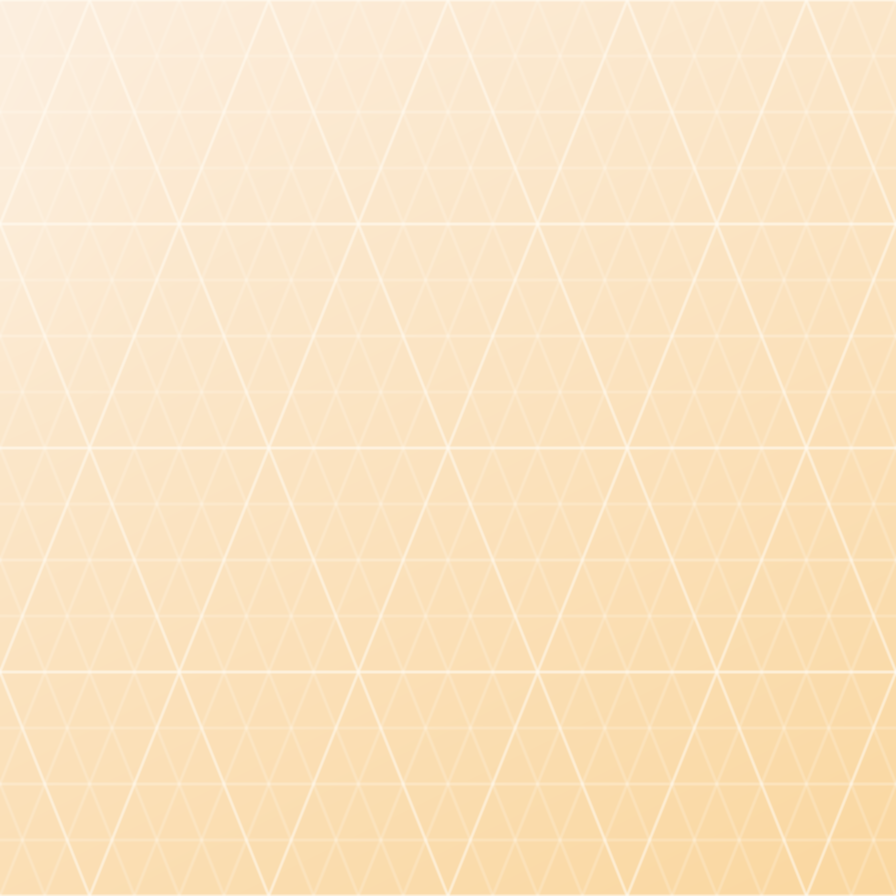
Give the GLSL for this pattern, as a Shadertoy shader.

```glsl
// Pale triangular lattice, bold and fine, over a warm diagonal cream gradient.

// Coverage of three families of parallel lines, each spaced one phase unit apart.
vec3 lineCoverage(vec3 phase, vec3 slope, float halfWidth, float blur) {
    vec3 dist = abs(fract(phase + 0.5) - 0.5) / slope;
    return 1.0 - smoothstep(vec3(halfWidth - blur), vec3(halfWidth + blur), dist);
}

// Overlapping translucent strokes build up where they cross.
float layerStrokes(vec3 alpha) {
    vec3 clear = 1.0 - alpha;
    return 1.0 - clear.x * clear.y * clear.z;
}

void mainImage(out vec4 fragColor, in vec2 fragCoord) {
    vec2 uv = fragCoord / iResolution.xy;
    float blur = max(0.6 / iResolution.y, 0.0015);

    // Background: light upper left to amber lower right
    float shade = 0.33 * uv.x + 0.67 * (1.0 - uv.y);
    vec3 color = mix(vec3(0.988, 0.932, 0.868), vec3(0.98, 0.843, 0.625), shade);

    // Soft glow on the left edge
    vec2 toGlow = (uv - vec2(0.0, 0.78)) / vec2(0.12, 0.2);
    color += vec3(0.002, 0.009, 0.018) * exp(-dot(toGlow, toGlow));

    // Horizontal, falling and rising lines: 5 triangles across, 4 down
    vec3 phase = vec3(4.0 * uv.y, 5.0 * uv.x + 2.0 * uv.y - 0.5, 5.0 * uv.x - 2.0 * uv.y - 0.5);
    vec3 slope = vec3(4.0, vec2(length(vec2(5.0, 2.0))));

    // Fine lattice, four to a large triangle, with stronger middle rows
    vec3 fine = lineCoverage(phase * 4.0, slope * 4.0, 0.0016, blur);
    float middleRow = 1.0 - mod(floor(phase.x * 4.0 + 0.5), 2.0);
    fine *= vec3(0.22 + 0.08 * middleRow, 0.22, 0.22);
    color = mix(color, vec3(1.0, 0.98, 0.94), layerStrokes(fine));

    // Bold lattice
    vec3 bold = lineCoverage(phase, slope, 0.0014, blur) * vec3(0.55, 0.48, 0.48);
    color = mix(color, vec3(1.0, 0.98, 0.94), layerStrokes(bold));

    fragColor = vec4(color, 1.0);
}
```
